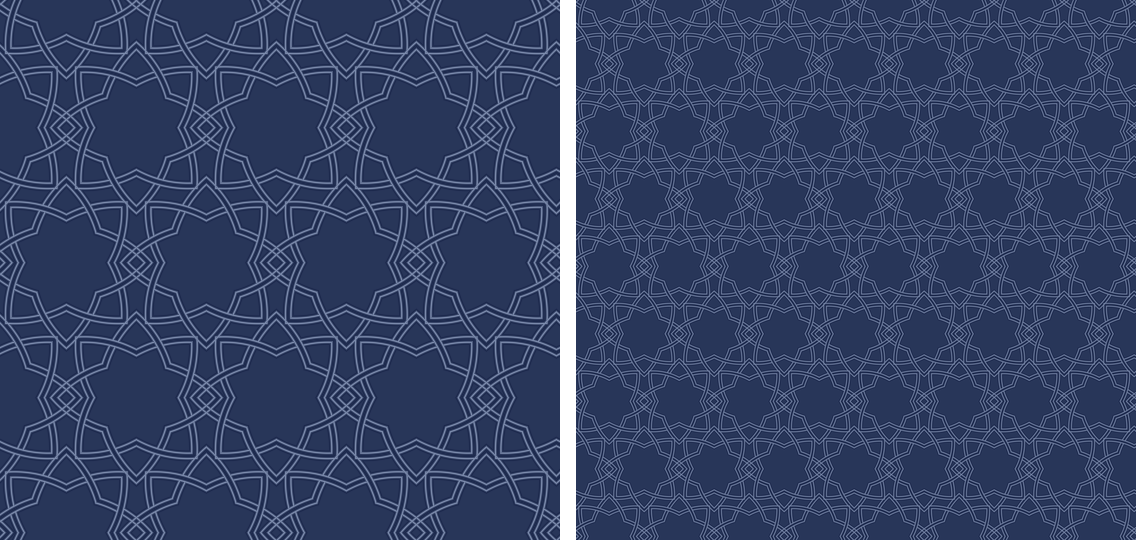
Left, the tile; right, the same tile 2 across and 2 down.
Write a WebGL 1 fragment shader that draws this pattern.

```glsl
precision highp float;
// Interlaced eight-pointed stars in thin pale double lines on navy, in staggered rows.

uniform vec2 u_resolution;

// Lengths are in pattern units: the canvas is REPEATS * PERIOD units in size.
const vec2 REPEATS = vec2(4.0, 2.0);      // each repeat holds two staggered stars
const vec2 PERIOD = vec2(192.0, 370.0);
const vec2 ORIGIN = vec2(91.0, 10.0);     // centre of the first star

const float CORNER = 83.0;       // half side of the curved square
const float DIP = 66.0;          // middle of an indented side
const float SAGITTA = 6.0;       // bulge of each half side
const float STRAP = 7.5;         // gap between the two lines of a strap

const float LINE_WIDTH = 1.2;
const float HALO_OFFSET = 2.9;
const float HALO_WIDTH = 0.9;

const vec3 GROUND = vec3(0.158, 0.210, 0.350);
const vec3 HALO = vec3(0.105, 0.155, 0.295);
const vec3 LINE = vec3(0.490, 0.550, 0.680);

// Signed distance to the outer rim of a square with indented, bulging sides.
float curvedSquare(vec2 p) {
  vec2 q = abs(p);
  if (q.x > q.y) q = q.yx;
  vec2 dip = vec2(0.0, DIP);
  vec2 chord = vec2(CORNER) - dip;
  float halfChord = 0.5 * length(chord);
  float radius = (halfChord * halfChord + SAGITTA * SAGITTA) / (2.0 * SAGITTA);
  vec2 normal = normalize(vec2(-chord.y, chord.x));
  vec2 center = dip + 0.5 * chord - normal * (radius - SAGITTA);
  return length(q - center) - radius;
}

// Signed distance to the strap just inside a rim; its zero set is both lines.
float strap(float rim) {
  return abs(rim + 0.5 * STRAP) - 0.5 * STRAP;
}

// Distance to the visible lines of two straps woven over and under.
float wovenStar(vec2 p) {
  vec2 turned = vec2(p.x - p.y, p.x + p.y) * sqrt(0.5);
  float over = strap(curvedSquare(p));
  float under = strap(curvedSquare(turned));

  // The upper strap alternates from one crossing to the next.
  if (p.x * p.y * (p.y * p.y - p.x * p.x) > 0.0) {
    float swapped = over;
    over = under;
    under = swapped;
  }
  return min(abs(over), max(abs(under), -over));
}

// Nearest line among both staggered rows and their overlapping neighbours.
float starLattice(vec2 p) {
  float d = 1000.0;
  for (int row = 0; row < 2; row++) {
    vec2 shifted = p - 0.5 * PERIOD * float(row);
    vec2 local = mod(shifted + 0.5 * PERIOD, PERIOD) - 0.5 * PERIOD;
    for (int side = -1; side <= 1; side++) {
      d = min(d, wovenStar(local - vec2(PERIOD.x * float(side), 0.0)));
    }
  }
  return d;
}

float bell(float x, float width) {
  return exp(-x * x / (width * width));
}

void main() {
  vec2 size = REPEATS * PERIOD;
  vec2 p = gl_FragCoord.xy / u_resolution * size - ORIGIN;
  float pixel = size.x / u_resolution.x;
  float d = starLattice(p);

  // Soft line with a slightly darker rim on either side.
  float halo = bell(d - HALO_OFFSET, max(HALO_WIDTH, 0.5 * pixel));
  float line = bell(d, max(LINE_WIDTH, 0.7 * pixel));
  vec3 color = mix(GROUND, HALO, halo);
  color = mix(color, LINE, line);
  gl_FragColor = vec4(color, 1.0);
}
```
